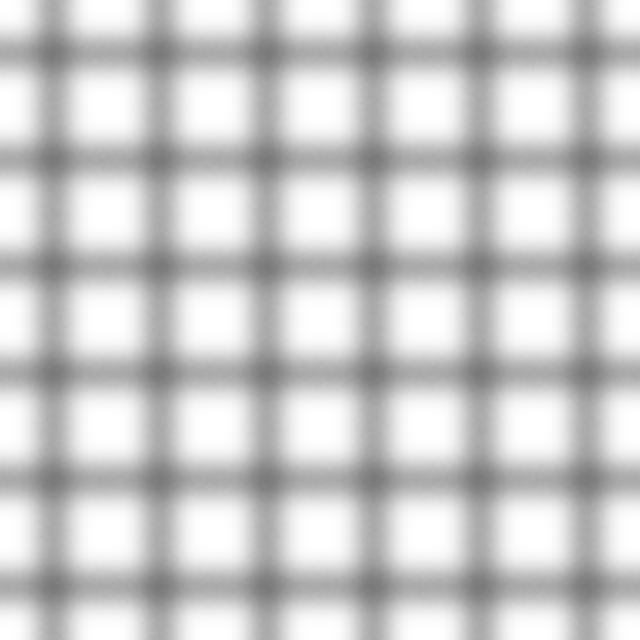
Write a Shadertoy shader that draws this pattern.

```glsl
#define REPEATS 6.0       // bands across and down
#define BAND_FOCUS 2.45   // higher values narrow the bands
#define BAND_DEPTH 0.33   // darkness of a single band
#define OVERLAP_LIFT 0.14 // lightening where two bands cross
#define GRAIN_CELLS 192.0 // grain cells across the canvas
#define GRAIN_DEPTH 0.016 // full range of the grain
#define PAPER vec3(1.0)
#define TAU 6.2831853

float hash(vec2 p) {
    vec3 q = fract(vec3(p.xyx) * 0.1031);
    q += dot(q, q.yzx + 33.33);
    return fract((q.x + q.y) * q.z);
}

// Value noise that wraps at the canvas edges
float wrappedNoise(vec2 p) {
    vec2 cell = floor(p);
    vec2 blend = smoothstep(0.0, 1.0, fract(p));
    vec2 lo = mod(cell, GRAIN_CELLS);
    vec2 hi = mod(cell + 1.0, GRAIN_CELLS);
    return mix(mix(hash(lo), hash(vec2(hi.x, lo.y)), blend.x),
               mix(hash(vec2(lo.x, hi.y)), hash(hi), blend.x), blend.y);
}

// Soft peaked coverage along each axis, centred in every cell
vec2 bandCoverage(vec2 uv) {
    return pow(0.5 - 0.5 * cos(TAU * REPEATS * uv), vec2(BAND_FOCUS));
}

void mainImage(out vec4 fragColor, in vec2 fragCoord) {
    vec2 uv = fragCoord / iResolution.xy;
    vec2 band = bandCoverage(uv);

    // Bands add up, softened where they overlap
    float shade = BAND_DEPTH * (band.x + band.y) - OVERLAP_LIFT * band.x * band.y;

    // Faint grain, visible only in the shaded parts
    float grain = GRAIN_DEPTH * (wrappedNoise(uv * GRAIN_CELLS) - 0.5);
    shade += grain * smoothstep(0.0, 0.25, shade);

    fragColor = vec4(PAPER * (1.0 - shade), 1.0);
}
```
